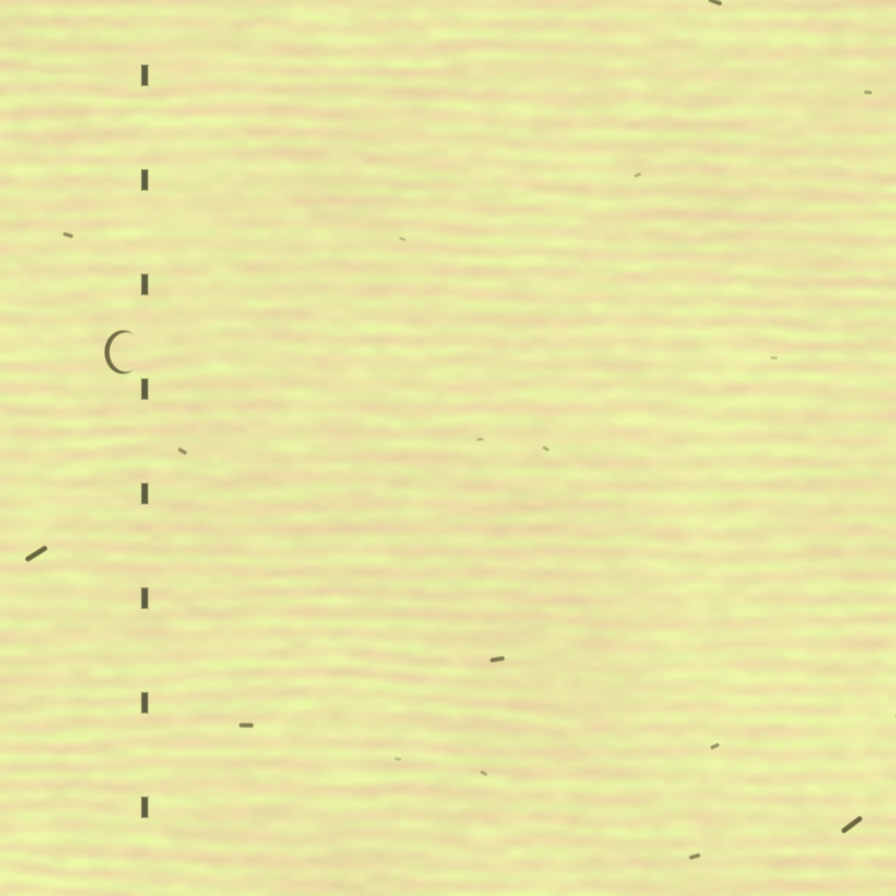
A three.js fragment shader for this texture:

```glsl
// Pale yellow-green laid paper with pinkish ribs, dark fibre flecks and a dashed stitch line.
varying vec2 vUv;

float hash(vec2 p) {
  vec3 q = fract(vec3(p.xyx) * 0.1031);
  q += dot(q, q.yzx + 33.33);
  return fract((q.x + q.y) * q.z);
}

float noise(vec2 p) {
  vec2 cell = floor(p), f = fract(p);
  f = f * f * (3.0 - 2.0 * f);
  return mix(mix(hash(cell), hash(cell + vec2(1.0, 0.0)), f.x),
             mix(hash(cell + vec2(0.0, 1.0)), hash(cell + 1.0), f.x), f.y);
}

float segmentDistance(vec2 p, vec2 halfAxis) {
  float t = clamp(dot(p, halfAxis) / dot(halfAxis, halfAxis), -1.0, 1.0);
  return length(p - halfAxis * t);
}

// Soft-edged coverage of a shape from its signed distance
float ink(float d) {
  return 1.0 - smoothstep(-0.0017, 0.0017, d);
}

// Horizontal ribs, broken up by streaks and fine grain
vec3 paper(vec2 uv) {
  float warp = 0.8 * noise(uv * vec2(3.0, 5.0)) + 0.35 * noise(uv * vec2(13.0, 30.0) + 7.0);
  float rib = cos(6.28319 * (uv.y * 40.0 + uv.x * 0.5 + warp));
  float ribStrength = 0.12 + 0.26 * noise(uv * vec2(9.0, 24.0) + 19.0);
  float streak = noise(uv * vec2(24.0, 85.0) + 31.0) - 0.5;
  float grain = noise(uv * vec2(75.0, 150.0) + 53.0) - 0.5;
  float cloud = noise(uv * 5.0 + 71.0) - 0.5;
  float tint = 0.56 + rib * ribStrength + 0.42 * streak + 0.28 * grain + 0.2 * cloud;
  vec3 pink = vec3(0.925, 0.84, 0.645);
  vec3 lime = vec3(0.912, 0.955, 0.645);
  vec3 color = mix(pink, lime, clamp(tint, 0.0, 1.0));
  float shade = noise(uv * vec2(45.0, 100.0) + 97.0) - 0.5;
  return color * (1.0 + 0.035 * shade + 0.02 * cloud);
}

// Sparse short fibres, one at most per grid cell, mostly faint and small
float flecks(vec2 uv) {
  float cover = 0.0;
  vec2 home = floor(uv * 6.0);
  for (int j = -1; j <= 1; j++) {
    for (int i = -1; i <= 1; i++) {
      vec2 cell = home + vec2(float(i), float(j));
      vec2 seed = cell + 40.0;
      float present = step(hash(seed + 3.0), 0.55);
      vec2 center = (cell + vec2(hash(seed + 11.0), hash(seed + 23.0))) / 6.0;
      float size = hash(seed + 37.0);
      float angle = (hash(seed + 51.0) - 0.5) * 1.4;
      vec2 halfAxis = vec2(cos(angle), sin(angle)) * (0.002 + 0.009 * size * size * size);
      float d = segmentDistance(uv - center, halfAxis) - (0.0012 + 0.0016 * size);
      cover = max(cover, present * ink(d) * (0.3 + 0.6 * size));
    }
  }
  return cover;
}

// Evenly spaced upright dashes near the left edge
float dashes(vec2 uv) {
  float row = clamp(floor((uv.y - 0.099) / 0.1167 + 0.5), 0.0, 7.0);
  vec2 p = abs(uv - vec2(0.1615, 0.099 + row * 0.1167)) - vec2(0.0036, 0.0115);
  return ink(max(p.x, p.y));
}

// Curled fibre open to the right, thicker and darker at its left side
float curl(vec2 uv) {
  vec2 p = (uv - vec2(0.139, 0.607)) / vec2(0.85, 1.0);
  float radius = length(p);
  float side = -p.x / max(radius, 0.0001);
  float ring = abs(radius - 0.023) - 0.0012 - 0.002 * max(side, 0.0);
  return ink(ring) * smoothstep(-0.65, 0.15, side);
}

void main() {
  vec3 color = paper(vUv);
  vec3 fibre = vec3(0.36, 0.34, 0.2);
  color = mix(color, fibre, flecks(vUv));
  color = mix(color, fibre, 0.85 * curl(vUv));
  color = mix(color, vec3(0.32, 0.32, 0.22), 0.92 * dashes(vUv));
  gl_FragColor = vec4(color, 1.0);
}
```
